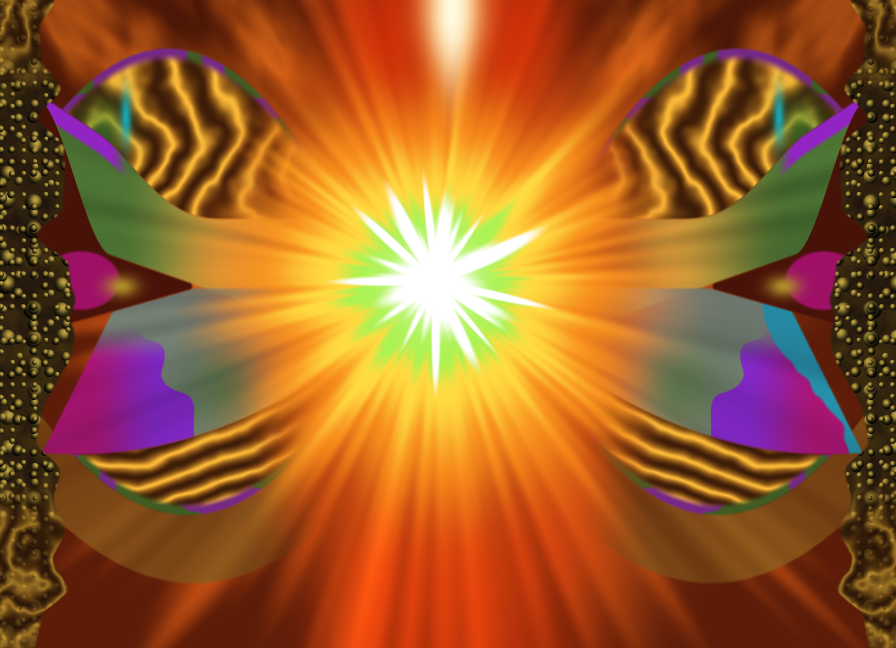
This background is drawn by a WebGL 1 fragment shader. Its source:

```glsl
precision highp float;
uniform vec2 u_resolution;

float hash(vec2 p) { return fract(sin(dot(p, vec2(127.1, 311.7))) * 43758.5); }

float noise(vec2 p) {
  vec2 i = floor(p), f = fract(p);
  f = f * f * (3. - 2. * f);
  return mix(mix(hash(i), hash(i + vec2(1, 0)), f.x),
             mix(hash(i + vec2(0, 1)), hash(i + vec2(1, 1)), f.x), f.y);
}

float fbm(vec2 p) {
  float sum = 0., amp = .5;
  for (int i = 0; i < 4; i++) {
    sum += amp * noise(p);
    p = mat2(1.6, 1.2, -1.2, 1.6) * p + 3.7;
    amp *= .5;
  }
  return sum;
}

float ramp(float a, float b, float v) { return smoothstep(a, b, v); }
float inside(float d) { return ramp(-.003, .003, d); }
float blob(vec2 p, vec2 size) { p /= size; return exp(-dot(p, p)); }
float bow(float d, float base, float bend) { return base + bend * d * d; }

vec3 goldBands(float phase) {
  float wave = .5 + .5 * sin(phase);
  return mix(vec3(.24, .11, .03), vec3(.73, .48, .12), wave) + vec3(.25, .24, .1) * pow(wave, 6.);
}

// Shaded beads of random size in three layers
vec3 beads(vec2 p) {
  vec3 col = mix(vec3(.09, .05, .05), vec3(.3, .23, .06), fbm(p * 35.));
  for (int i = 0; i < 3; i++) {
    vec2 g = p * (24. + 17. * float(i));
    float rnd = hash(floor(g)), radius = .16 + .24 * rnd;
    vec2 f = fract(g) - .4 - .2 * vec2(rnd, fract(rnd * 17.));
    vec3 bead = vec3(.75, .64, .25) * blob(f - vec2(-.08, .1), vec2(.24));
    col = mix(col, bead, (1. - ramp(radius - .07, radius, length(f))) * step(.35, rnd));
  }
  return col;
}

void main() {
  vec2 uv = gl_FragCoord.xy / u_resolution;
  vec2 q = vec2(abs(uv.x - .505) * 1.386, uv.y);
  vec2 s = (uv - vec2(.486, .565)) * vec2(1.386, 1);
  float x = q.x, y = q.y, r = length(s);
  vec2 dir = s / max(r, .001);

  // Angular rays and burning backdrop
  float rays = .6 * noise(dir * 7. + r * .8) + .4 * noise(dir * 21. + r);
  float reach = r * (1.45 - .9 * rays), warp = fbm(q * 8.);
  vec3 col = mix(vec3(1, .87, .27), vec3(.97, .56, .11), ramp(.13, .27, reach));
  col = mix(col, vec3(.77, .31, .07), ramp(.24, .41, reach));
  col = mix(col, vec3(.36, .11, .03), ramp(.36, .65, reach));
  vec3 ember = vec3(.87, .23, .04) * (.55 + .75 * rays);
  col = mix(col, ember, .75 * ramp(.25, .48, r) * (1. - ramp(.08, .3, x)));
  vec3 silk = goldBands(12. * fbm(vec2(x * 7. - y * 5., x * 4. + y * 2.)));
  col = mix(col, silk * vec3(.95, .65, .5), .5 * ramp(.13, .3, x) * ramp(.72, .9, y));

  // Wing outlines as heights over x
  float fold = max(x - .348, 0.);
  float upperTop = .662 + .66 * fold * ramp(0., .2, fold);
  float upperBase = .421 + .35 * x + .2 * ramp(.53, .64, x);
  float arch = bow(x - .44, .925, -3.5);
  float lowerTop = .555 - .28 * max(x - .4, 0.);
  float lowerBase = bow(x - .58, .299, .85);
  float bandBase = bow(x - .41, .205, 3.);
  float hem = bow(x - .4, .1, 2.2);
  float fade = ramp(.2, .42, r + .12 * (.5 - rays)) * ramp(.19, .33, x);

  // Brown veil with a gold band above it
  vec3 veil = mix(vec3(.34, .15, .04), vec3(.6, .38, .12), rays);
  col = mix(col, veil, fade * inside(y - hem) * inside(bandBase - y));
  vec3 trim = mix(vec3(.25, .36, .14), vec3(.46, .16, .53), ramp(.42, .55, noise(q * 30.)));
  vec3 band = goldBands((y - lowerBase) * 190. + warp * 9.);
  band = mix(trim, band, ramp(.008, .022, y - bandBase));
  col = mix(col, band, fade * inside(y - bandBase) * inside(lowerBase - y));

  // Swirling gold under the upper arch
  float coil = length((q - vec2(.545, .79)) * vec2(1, .8));
  vec3 swirl = goldBands(coil * 105. + 13. * warp + 2. * sin(y * 32. + x * 12.));
  swirl = mix(swirl, vec3(.22, .5, .18), .65 * blob(q - vec2(.54, .8), vec2(.04, .05)));
  swirl = mix(swirl, vec3(.1, .65, .7), blob(q - vec2(.505, .82), vec2(.008, .04)));
  swirl = mix(trim, swirl, ramp(.006, .024, arch - y));
  col = mix(col, swirl, fade * inside(y - upperTop) * inside(arch - y));

  // Upper membrane with a violet tip
  vec3 upper = mix(vec3(.87, .63, .24), vec3(.3, .45, .2), ramp(.33, .52, x));
  float tip = ramp(.5, .53, x) * (1. - ramp(.025, .034, upperTop - y));
  upper = mix(upper * (.75 + .5 * rays), vec3(.57, .14, .76), tip);
  col = mix(col, upper, fade * inside(upperTop - y) * inside(y - upperBase));

  // Lower membrane in slate, teal and violet
  vec3 petal = mix(vec3(.76, .56, .42), vec3(.43, .47, .43), ramp(.26, .42, x));
  petal = mix(petal, vec3(.31, .44, .27), .8 * blob(q - vec2(.35, .4), vec2(.07)));
  float patchEdge = x - .41 - .6 * max(y - .37, 0.) + .09 * (noise(q * 24.) - .5);
  vec3 violet = mix(vec3(.49, .15, .75), vec3(.64, .08, .43), ramp(.45, .57, x));
  petal = mix(petal, violet, inside(patchEdge) * (1. - ramp(.44, .5, y)));
  float rim = inside(x + .5 * y - .795 + .08 * warp);
  petal = mix(petal, vec3(.15, .54, .64), step(0., s.x) * rim) * (.78 + .45 * rays);
  col = mix(col, petal, fade * inside(lowerTop - y) * inside(y - lowerBase) * inside(.785 - .5 * y - x));

  // Dark notch with a magenta core and gold bead
  float core = inside(.045 - length((q - vec2(.575, .567)) * vec2(.75, 1)));
  vec3 notch = mix(vec3(.28, .07, .03), vec3(.62, .06, .4), core);
  notch = mix(notch, vec3(.68, .55, .16), blob(q - vec2(.512, .558), vec2(.025, .016)));
  col = mix(col, notch, inside(upperBase - y) * inside(y - lowerTop) * inside(x - .403));

  // Beaded border with gilded corners
  float border = x - .65 + .055 * noise(vec2(y * 22., 2)) + .045 * blob(vec2(y - .47, 0), vec2(.07));
  vec3 gilt = goldBands(warp * 42. + x * 60.) * .75;
  vec3 ornament = mix(beads(q), gilt, .75 * ramp(.27, .39, abs(y - .56)));
  col = mix(col, ornament, inside(border));

  // Top flare
  col = mix(col, vec3(.85, .16, .02), .65 * blob(q - vec2(.09, .94), vec2(.07, .12)));
  float drop = ramp(.76, .98, y), flare = drop * blob(vec2(x, 0), vec2(.012 + .035 * drop));
  col = mix(mix(col, vec3(1, .72, .35), flare), vec3(1, .98, .88), flare * flare);

  // Star with yellow glow, green halo and white spikes
  float spikes = noise(dir * 9. + 4.), ragged = r - .1 * (rays - .5);
  col = mix(col, vec3(1, .86, .25), .8 - .8 * ramp(.1, .25, ragged));
  col = mix(col, vec3(.67, .95, .32), 1. - ramp(.1, .155, ragged));
  float white = 1. - ramp(.025, .075, r - .13 * spikes * spikes);
  gl_FragColor = vec4(mix(col, vec3(1), max(white, blob(s, vec2(.055)))), 1);
}
```
